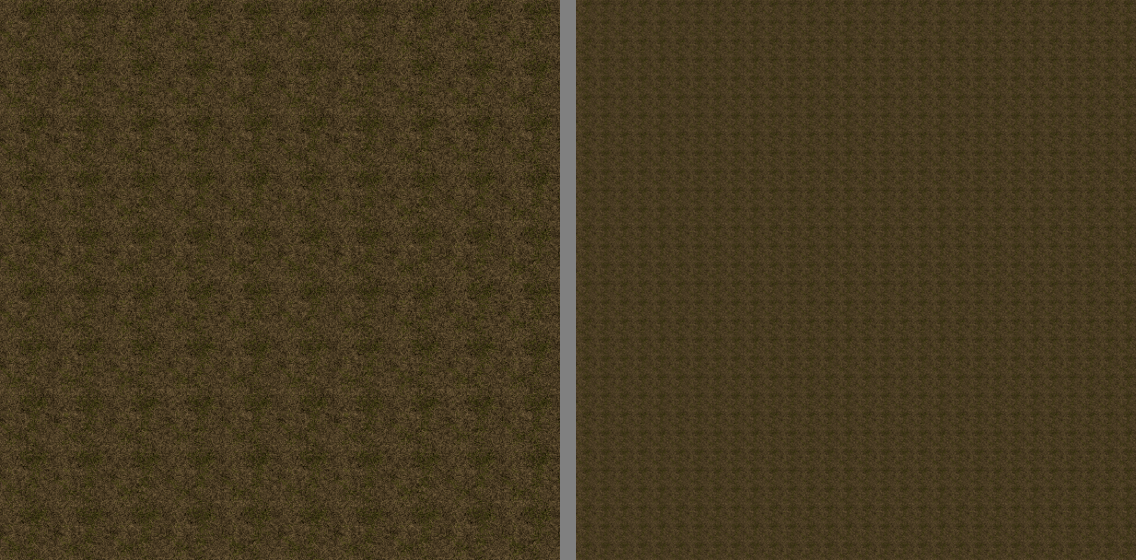
Left, the tile; right, the same tile 3 across and 3 down.
A WebGL 1 fragment shader for this texture:

```glsl
precision highp float;
uniform vec2 u_resolution;

const float REPEATS = 10.0;        // tiles across and down
const float GRAIN_CELLS = 512.0;   // fine grain cells across the canvas
const float GRAIN_PERIOD = 256.0;  // cells after which the grain wraps: five tiles
const float GRAIN_AMOUNT = 0.64;
const float BLADE_AMOUNT = 0.55;
const float PATCH_AMOUNT = 0.60;
const float BLADE_WIDTH = 0.13;    // in blade cells
const float TAU = 6.2831853;

const vec2 MOSS_CENTRE = vec2(0.68, 0.79);   // places inside one tile
const vec2 DRY_CENTRE = vec2(0.73, 0.25);
const vec2 BLOOM_CENTRE = vec2(0.03, 0.36);

const vec3 SOIL_DARK = vec3(0.146, 0.109, 0.050);
const vec3 SOIL_LIGHT = vec3(0.420, 0.344, 0.222);
const vec3 MOSS_DARK = vec3(0.130, 0.123, 0.022);
const vec3 MOSS_LIGHT = vec3(0.362, 0.326, 0.145);
const vec3 BLOOM = vec3(0.430, 0.270, 0.280);

float hash(vec2 p) {
  vec3 q = fract(vec3(p.xyx) * 0.1031);
  q += dot(q, q.yzx + 33.33);
  return fract((q.x + q.y) * q.z);
}

// Value noise that wraps after a whole number of cells
float wrapNoise(vec2 p, float period, float seed) {
  vec2 i = floor(p);
  vec2 f = fract(p);
  f = f * f * (3.0 - 2.0 * f);
  vec2 a = mod(i, period) + seed;
  vec2 b = mod(i + 1.0, period) + seed;
  return mix(mix(hash(a), hash(vec2(b.x, a.y)), f.x),
             mix(hash(vec2(a.x, b.y)), hash(b), f.x), f.y);
}

// Layers from broad patches down to grain, the same in every tile
float tileFbm(vec2 p, float seed) {
  float sum = 0.0;
  float total = 0.0;
  float weight = 0.5;
  float cells = 5.0;
  for (int i = 0; i < 4; i++) {
    sum += weight * wrapNoise(p * cells, cells, seed + cells);
    total += weight;
    weight *= 0.8;
    cells *= 2.0;
  }
  return sum / total;
}

// Soft round spot, repeated once per tile
float spot(vec2 p, vec2 centre, vec2 radius) {
  vec2 d = (fract(p - centre + 0.5) - 0.5) / radius;
  return exp(-dot(d, d));
}

// Short randomly turned fibres, lighter or darker than the ground
float blades(vec2 p, float cells, float seed) {
  vec2 g = p * cells;
  vec2 base = floor(g);
  float blur = 0.5 * cells * REPEATS / u_resolution.y;
  float shade = 0.0;
  for (int y = -1; y <= 1; y++) {
    for (int x = -1; x <= 1; x++) {
      vec2 cell = base + vec2(float(x), float(y));
      vec2 id = mod(cell, cells) + seed;
      vec2 jitter = vec2(hash(id + 7.3), hash(id + 19.7));
      float angle = TAU * hash(id + 41.1);
      float halfLength = 0.20 + 0.35 * hash(id + 63.9);
      vec2 along = vec2(cos(angle), sin(angle));
      vec2 q = g - cell - 0.2 - 0.6 * jitter;
      float d = length(q - along * clamp(dot(q, along), -halfLength, halfLength));
      float cover = 1.0 - smoothstep(BLADE_WIDTH - blur, BLADE_WIDTH + blur, d);
      shade += cover * (hash(id + 88.5) - 0.5);
    }
  }
  return shade;
}

void main() {
  vec2 uv = gl_FragCoord.xy / u_resolution;
  vec2 p = uv * REPEATS;

  // Patches shared by every tile
  float mossSpot = spot(p, MOSS_CENTRE, vec2(0.17, 0.12));
  float drySpot = spot(p, DRY_CENTRE, vec2(0.20, 0.16));
  float ground = tileFbm(p, 11.0) - 0.5;
  float growth = tileFbm(p, 137.0) - 0.5;

  // Fine grain varies between neighbouring tiles
  vec2 g = uv * GRAIN_CELLS + 0.5;
  float grain = wrapNoise(g, GRAIN_PERIOD, 3.0) - 0.5;
  float tint = wrapNoise(g, GRAIN_PERIOD, 601.0) - 0.5;

  // Light and dark
  float level = 0.49 + PATCH_AMOUNT * ground + GRAIN_AMOUNT * grain;
  level += BLADE_AMOUNT * (blades(p, 14.0, 23.0) + blades(p, 21.0, 211.0));
  level += 0.08 * drySpot - 0.15 * mossSpot;
  level = clamp(level, -0.25, 1.3);

  // Brown soil, moss and a few rosy flecks
  float moss = smoothstep(0.02, 0.30, growth + 0.50 * tint + 0.35 * mossSpot - 0.12 * drySpot);
  vec3 colour = mix(mix(SOIL_DARK, SOIL_LIGHT, level),
                    mix(MOSS_DARK, MOSS_LIGHT, level), moss);
  float bloom = spot(p, BLOOM_CENTRE, vec2(0.05)) * smoothstep(0.0, 0.4, tint);
  colour = mix(colour, BLOOM, 0.6 * bloom);

  gl_FragColor = vec4(max(colour, 0.0), 1.0);
}
```
